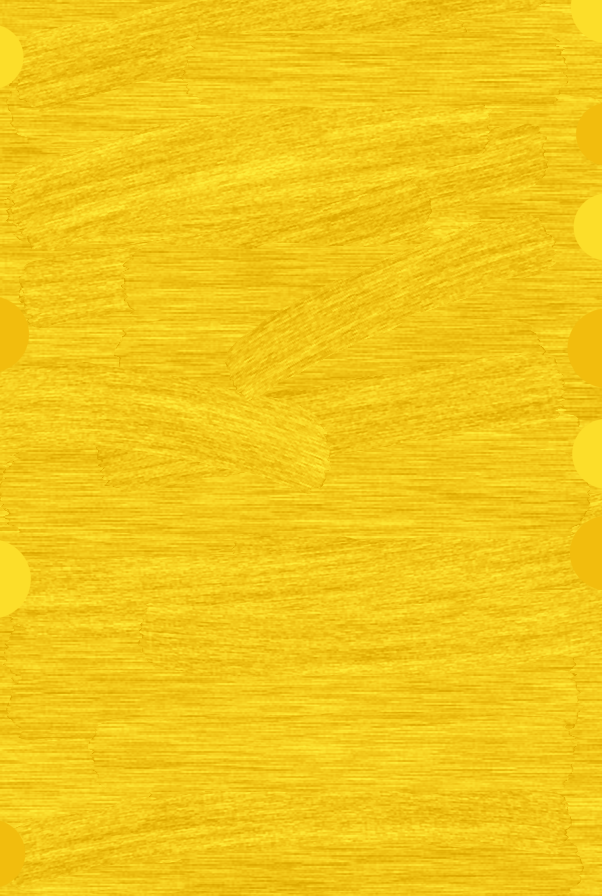
Write a Shadertoy shader that draws this texture.

```glsl
// Thick yellow paint: overlapping bristle strokes with flat dabs along the sides.

const int STROKES = 30;
const int DABS = 10;

float hash(vec2 p) {
    vec3 q = fract(p.xyx * vec3(0.1031, 0.1030, 0.0973));
    q += dot(q, q.yzx + 33.33);
    return fract((q.x + q.y) * q.z);
}

float noise(vec2 p) {
    vec2 cell = floor(p);
    vec2 f = fract(p);
    f = f * f * (3.0 - 2.0 * f);
    float low = mix(hash(cell), hash(cell + vec2(1, 0)), f.x);
    float high = mix(hash(cell + vec2(0, 1)), hash(cell + vec2(1, 1)), f.x);
    return mix(low, high, f.y);
}

// Soft noise centred on zero, with its own frequency along and across the bristles
float streak(vec2 q, vec2 frequency, float seed) {
    return noise(q * frequency + 40.0 + seed * vec2(17.3, 31.7)) - 0.5;
}

// One row of crisp dashes, shifted at random against its neighbours
float dashRow(float x, float row, float seed) {
    x += 60.0 * hash(vec2(row, seed));
    float cell = floor(x);
    float next = smoothstep(0.75, 1.0, x - cell);
    return mix(hash(vec2(cell, row + seed)), hash(vec2(cell + 1.0, row + seed)), next) - 0.5;
}

// Stacked dash rows with short, crisp transitions between them
float dashes(vec2 q, vec2 frequency, float seed) {
    vec2 p = q * frequency + vec2(90.0, 700.0);
    float row = floor(p.y);
    float next = smoothstep(0.7, 1.0, p.y - row);
    return mix(dashRow(p.x, row, seed), dashRow(p.x, row + 1.0, seed), next);
}

// Side-lit relief: each hair is lit against the hair beside it
float hairs(vec2 q, float along, float seed) {
    vec2 frequency = vec2(along, 500.0);
    return dashes(q, frequency, seed) - 0.5 * dashes(q + vec2(0.0, 0.002), frequency, seed);
}

// Level strokes are mostly dashes; slanted ones have long ridges broken by grain
float bristles(vec2 q, float slant, float seed) {
    float bands = streak(q, vec2(4.0, 45.0), seed);
    float ridges = streak(q, vec2(6.0, 125.0), seed + 1.0);
    float thick = dashes(q, vec2(mix(22.0, 16.0, slant), 250.0), seed + 3.0);
    float thin = hairs(q, mix(32.0, 95.0, slant), seed + 7.0);
    float grain = streak(q, vec2(360.0, 470.0), seed + 11.0);
    return 1.0 * bands + mix(1.2, 1.7, slant) * ridges + 1.45 * thick
         + mix(2.0, 1.7, slant) * thin + mix(1.3, 2.1, slant) * grain;
}

// Lays one bent, round-ended stroke over the tone underneath
float paintStroke(float tone, vec2 p, vec2 start, float len, float tilt,
                  float bend, float halfWidth, float seed, float blur) {
    vec2 along = vec2(cos(tilt), sin(tilt));
    vec2 q = p - start;
    q = vec2(dot(q, along), dot(q, vec2(-along.y, along.x)));
    float middle = q.x - 0.5 * len;
    q.y -= bend * (middle * middle - 0.25 * len * len);

    float beyond = q.x - clamp(q.x, 0.0, len);
    float ragged = 0.012 * streak(q, vec2(30.0, 260.0), seed + 5.0);
    float edge = length(vec2(beyond * 1.4, q.y)) - halfWidth + ragged;
    float cover = 1.0 - smoothstep(-blur, blur, edge);
    if (cover <= 0.0) return tone;

    float slant = smoothstep(0.02, 0.16, abs(tilt) + 0.3 * abs(bend));
    float paint = bristles(q, slant, seed) + 0.3 * (hash(vec2(seed, 8.0)) - 0.5);
    // Paint piles up in a dark broken rim around the tips
    float tip = smoothstep(0.0, 0.03, abs(beyond));
    float rim = exp(-pow(edge / 0.002, 2.0));
    paint -= 2.5 * tip * rim * smoothstep(0.4, 0.6, noise(p * 350.0));
    return mix(tone, paint, cover);
}

// Tone in standard deviations around the middle yellow
vec3 yellow(float tone) {
    tone = clamp(tone, -2.4, 2.6);
    vec3 middleYellow = vec3(0.952, 0.788, 0.106);
    vec3 toneStep = vec3(0.025, 0.050, 0.043);
    return middleYellow + toneStep * tone - vec3(0.004, 0.0, 0.0) * tone * tone;
}

void mainImage(out vec4 fragColor, in vec2 fragCoord) {
    vec2 p = fragCoord / iResolution.y;
    float width = iResolution.x / iResolution.y;
    float blur = 0.8 / iResolution.y;

    // Level ground coat
    float tone = bristles(p, 0.0, 1.0);

    // Strokes: a third lie level, the others rise to the right, more so high up
    for (int i = 0; i < STROKES; i++) {
        float id = float(i) + 2.0;
        float height = fract(id * 0.618);
        float pick = hash(vec2(id, 1.0));
        float inset = pick < 0.5 ? 0.06 * pick : 0.55 * (pick - 0.3);
        float len = width * mix(0.6, 0.95, hash(vec2(id, 2.0))) - 0.5 * inset;
        float rise = mix(0.09, 0.2, smoothstep(0.3, 0.8, height));
        bool level = hash(vec2(id, 3.0)) < 0.36;
        float tilt = level ? 0.0 : rise * mix(0.5, 1.2, hash(vec2(id, 4.0)));
        float bend = level ? 0.0 : 0.6 * (hash(vec2(id, 5.0)) - 0.5);
        float halfWidth = mix(0.03, 0.052, hash(vec2(id, 6.0)));
        vec2 start = vec2(inset * width + 0.03, height - 0.3 * tilt);
        tone = paintStroke(tone, p, start, len, tilt, bend, halfWidth, id, blur);
    }
    // A sinking stroke and a steep one across the centre
    tone = paintStroke(tone, p, vec2(-0.02, 0.54), 0.36, -0.12, -0.7, 0.045, 41.0, blur);
    tone = paintStroke(tone, p, vec2(0.28, 0.59), 0.34, 0.42, -0.45, 0.036, 43.0, blur);
    vec3 color = yellow(tone);

    // Flat round dabs cut by the left and right sides
    vec3 darkDab = vec3(0.95, 0.74, 0.05);
    vec3 lightDab = vec3(0.99, 0.87, 0.16);
    for (int i = 0; i < DABS; i++) {
        float id = float(i);
        bool onRight = i < 6;
        float slot = onRight ? 0.98 - 0.118 * id : 0.94 - 0.3 * (id - 6.0);
        float jitter = 0.03 * (hash(vec2(id, 21.0)) - 0.5);
        float radius = mix(0.034, 0.046, hash(vec2(id, 22.0)));
        vec2 center = vec2(onRight ? width + 0.006 : -0.01, slot + jitter);
        float cover = 1.0 - smoothstep(-blur, blur, length(p - center) - radius);
        color = mix(color, mix(lightDab, darkDab, mod(id, 2.0)), cover);
    }
    fragColor = vec4(color, 1.0);
}
```
